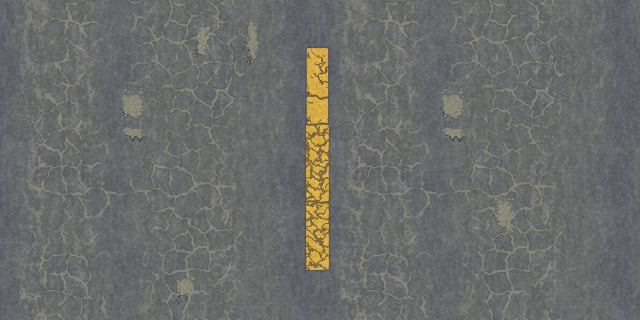
Reproduce this texture procedurally as a WebGL 1 fragment shader.

```glsl
precision highp float;
uniform vec2 u_resolution;

const float TAU = 6.2831853;
const vec3 ASPHALT = vec3(0.425, 0.432, 0.432);
const vec3 BLUE_TAR = vec3(0.385, 0.395, 0.425);
const vec3 DUST = vec3(0.54, 0.54, 0.505);
const vec3 CRACK_FILL = vec3(0.58, 0.58, 0.49);
const vec3 PAINT = vec3(0.86, 0.69, 0.29);
const vec3 FISSURE = vec3(0.29, 0.26, 0.21);
const vec2 STRIPE_CENTER = vec2(0.992, 0.503);
const vec2 STRIPE_HALF = vec2(0.033, 0.346);
const float SLAB_CELLS = 15.0;
const float SLAB_CRACK = 0.045;
const float PAINT_CRACK = 0.045;

vec2 hash2(vec2 c) {
  return fract(sin(vec2(dot(c, vec2(127.1, 311.7)), dot(c, vec2(269.5, 183.3)))) * 43758.55);
}

// Nearest-point distance, wrapping along x
float cellular(vec2 p, float period) {
  vec2 base = floor(p);
  float nearest = 4.0;
  for (int j = -1; j <= 1; j++) {
    for (int i = -1; i <= 1; i++) {
      vec2 c = base + vec2(float(i), float(j));
      vec2 d = c + hash2(vec2(mod(c.x, period), c.y)) - p;
      nearest = min(nearest, dot(d, d));
    }
  }
  return sqrt(nearest);
}

// Distance to the nearest cell border, wrapping along x
float cellBorder(vec2 p, float period) {
  vec2 base = floor(p);
  vec2 closest = vec2(0.0);
  float nearest = 8.0;
  for (int j = -1; j <= 1; j++) {
    for (int i = -1; i <= 1; i++) {
      vec2 c = base + vec2(float(i), float(j));
      vec2 d = c + 0.1 + 0.8 * hash2(vec2(mod(c.x, period), c.y)) - p;
      if (dot(d, d) < nearest) { nearest = dot(d, d); closest = d; }
    }
  }
  float border = 8.0;
  for (int j = -2; j <= 2; j++) {
    for (int i = -2; i <= 2; i++) {
      vec2 c = base + vec2(float(i), float(j));
      vec2 d = c + 0.1 + 0.8 * hash2(vec2(mod(c.x, period), c.y)) - p;
      vec2 gap = d - closest;
      if (dot(gap, gap) > 0.0001) border = min(border, dot(0.5 * (d + closest), normalize(gap)));
    }
  }
  return border;
}

float band(float x, float center, float width) {
  float d = (x - center) / width;
  return exp(-d * d);
}

vec2 wobble(vec2 p) {
  return 0.006 * sin(TAU * (p.yx * 7.0 + vec2(0.1, 0.4))) + 0.003 * sin(TAU * (p.yx * 19.0 + p * 8.0))
       + 0.0015 * sin(TAU * (p.yx * 43.0 - p * 17.0));
}

// Ragged flake of exposed aggregate
float flake(vec2 p, vec2 center, vec2 size, float rough) {
  return 1.0 - smoothstep(0.75, 1.05, length((p - center) / size) + 1.5 * (rough - 0.4));
}

void main() {
  vec2 p = gl_FragCoord.xy / u_resolution.y;
  float px = 1.0 / u_resolution.y;
  float x = fract(p.x);
  vec2 w = p + wobble(p);

  // Broad tone, streaks and grain
  float broad = cellular(w * 7.0, 7.0) - 0.5;
  float mottle = cellular(w * 24.0 + 3.0, 24.0) - 0.5;
  float grit = cellular(p * 75.0, 75.0) - 0.5;
  float streak = cellular(w * vec2(60.0, 6.0), 60.0) - 0.5;
  float grain = hash2(floor(p * 256.0)).x - 0.5;
  float tracks = band(x, 0.11, 0.045) + 0.8 * band(x, 0.26, 0.04) + 0.8 * band(x, 0.7, 0.05)
               + 0.5 * band(x, 0.48, 0.05) + 0.5 * band(x, 0.87, 0.025);
  float tar = band(x, 0.0, 0.06) + band(x, 0.95, 0.07) + 0.6 * band(x, 0.37, 0.06) + 0.9 * broad;
  vec3 color = mix(ASPHALT, BLUE_TAR, clamp(tar, 0.0, 1.0));
  color += 0.045 * mottle + 0.05 * grit + 0.05 * streak + 0.045 * grain;
  float dust = smoothstep(0.12, 0.55, tracks * (0.5 + streak + 0.6 * mottle) + 0.7 * grit + 0.4 * grain - 0.1);
  color = mix(color, DUST, 0.42 * dust);

  // Pale alligator cracks in the worn lanes
  float lanes = 0.9 * band(x, 0.2, 0.13) + band(x, 0.6, 0.2);
  float wear = smoothstep(0.3, 0.8, lanes + 0.7 * broad + 0.5 * mottle + 0.12 * sin(TAU * (p.y * 2.0 + x)));
  float border = cellBorder(w * SLAB_CELLS, SLAB_CELLS);
  float aa = px * SLAB_CELLS;
  float width = SLAB_CRACK * (0.8 + 1.4 * mottle + 0.8 * grit);
  float line = 1.0 - smoothstep(width - 0.5 * aa, width + aa, border);
  float shade = 1.0 - smoothstep(width, width + 0.13, border);
  color -= 0.035 * shade * wear;
  color = mix(color, CRACK_FILL, 0.72 * line * wear);

  // Larger broken flakes with a dark lower lip
  vec2 q = vec2(x, p.y);
  float rough = 0.5 + 0.8 * mottle + 0.8 * grit;
  float chips = 0.0;
  float lips = 0.0;
  for (int i = 0; i < 2; i++) {
    vec2 s = q + vec2(0.004, 0.008) * float(i);
    float f = flake(s, vec2(0.415, 0.675), vec2(0.032, 0.04), rough);
    f = max(f, flake(s, vec2(0.42, 0.585), vec2(0.03, 0.014), rough));
    f = max(f, step(p.x, 1.0) * flake(s, vec2(0.634, 0.88), vec2(0.018, 0.05), rough));
    f = max(f, step(p.x, 1.0) * flake(s, vec2(0.79, 0.87), vec2(0.016, 0.05), rough));
    f = max(f, step(p.x, 1.0) * flake(s, vec2(0.58, 0.1), vec2(0.022, 0.035), rough));
    f = max(f, step(1.0, p.x) * flake(s, vec2(0.575, 0.33), vec2(0.024, 0.055), rough));
    if (i == 0) chips = f; else lips = f;
  }
  color -= 0.12 * lips * (1.0 - chips);
  color = mix(color, CRACK_FILL + 0.08 * grain, 0.75 * chips);

  // Painted stripe, slightly wider below the upper joint
  float lower = 1.0 - smoothstep(0.605, 0.615, p.y);
  vec2 box = abs(p - STRIPE_CENTER) - STRIPE_HALF - vec2(0.002 * lower, 0.0);
  float edge = max(box.x, box.y) + 0.002 * grit;
  float stripe = 1.0 - smoothstep(-0.5 * px, 0.7 * px, edge);
  color *= 1.0 - 0.18 * (1.0 - smoothstep(0.0, 0.008, edge));
  vec3 paint = PAINT + 0.07 * grit + 0.06 * mottle + 0.06 * grain;

  // Dark fissures through the paint
  float chip = cellBorder((p + 1.3 * wobble(p * 1.7)) * vec2(26.0, 36.0), 100.0);
  float wide = PAINT_CRACK * (1.0 + 1.5 * mottle) * mix(0.65, 1.25, lower);
  float split = 1.0 - smoothstep(wide, wide + 36.0 * px, chip);
  split *= mix(smoothstep(-0.1, 0.2, mottle + 0.4 * broad), 0.85, lower);
  float bend = 0.005 * sin(p.x * 95.0) + 0.002 * sin(p.x * 240.0);
  float joint = min(abs(p.y - 0.697 + bend), min(abs(p.y - 0.612 - 0.4 * bend), abs(p.y - 0.369 + 0.5 * bend)));
  split = max(split, 1.0 - smoothstep(0.001, 0.002 + px, joint));
  paint = mix(paint, FISSURE, 0.78 * split);
  color = mix(color, paint, stripe);

  gl_FragColor = vec4(clamp(color, 0.0, 1.0), 1.0);
}
```
